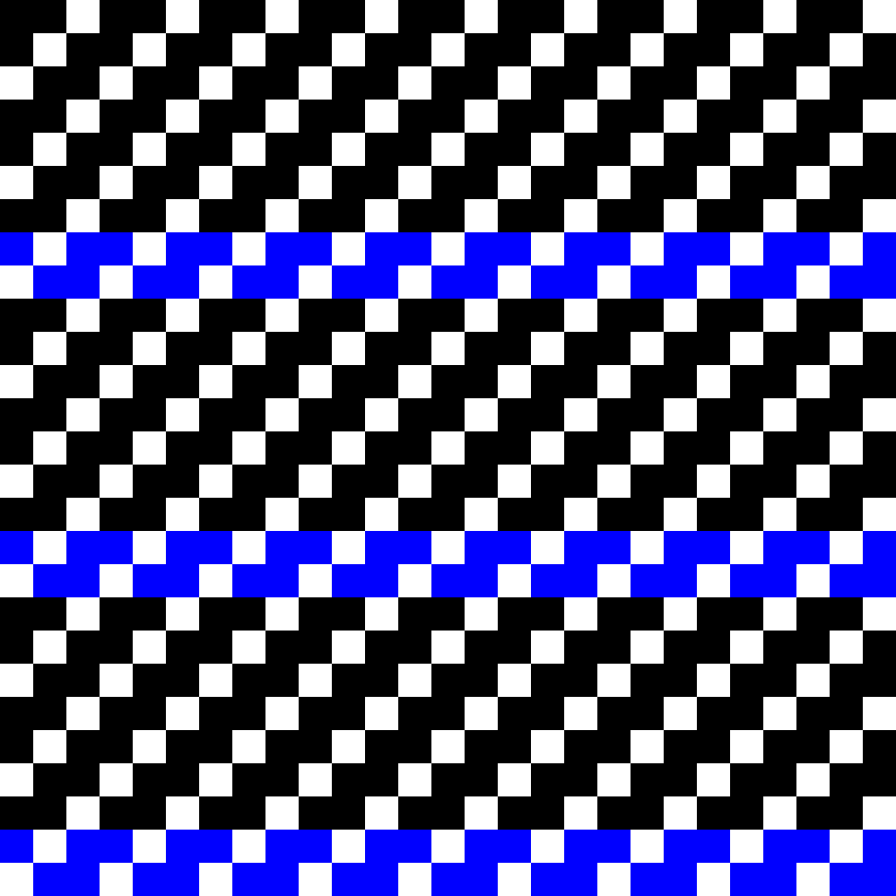
Give the GLSL for this pattern, as a Shadertoy shader.

```glsl
// Twill-like weave: white squares step diagonally across a black ground,
// with blue bands two rows tall at the foot of every nine rows.
// Each cell is coloured by modular arithmetic, then box-filtered at its edges.

#define REPEATS_X 9.0      // diagonal steps across
#define REPEATS_Y 3.0      // bands down
#define TWILL_PERIOD 3.0   // cells from one white square to the next
#define BAND_PERIOD 9.0    // rows from one blue band to the next
#define BAND_ROWS 2.0      // rows in a blue band
#define GROUND vec3(0.0, 0.0, 0.0)
#define BAND vec3(0.0, 0.0, 1.0)
#define THREAD vec3(1.0, 1.0, 1.0)

// Flat colour of one cell; half-cell offsets keep the comparisons robust
vec3 cellColor(vec2 cell) {
    float twill = mod(cell.x - cell.y + 0.5, TWILL_PERIOD);
    float row = mod(cell.y + 0.5, BAND_PERIOD);
    vec3 ground = row < BAND_ROWS ? BAND : GROUND;
    return twill < 1.0 ? THREAD : ground;
}

void mainImage(out vec4 fragColor, in vec2 fragCoord) {
    vec2 cells = vec2(REPEATS_X * TWILL_PERIOD, REPEATS_Y * BAND_PERIOD);
    vec2 pixel = cells / iResolution.xy;

    // Cell centres sit at whole numbers, edges halfway between them
    vec2 p = fragCoord * pixel - 0.5;
    vec2 cell = floor(p);

    // Share of the pixel lying past the nearest cell edge
    vec2 past = clamp((p - cell - 0.5) / pixel + 0.5, 0.0, 1.0);

    // Blend the four neighbouring cells by their coverage
    vec3 lower = mix(cellColor(cell), cellColor(cell + vec2(1.0, 0.0)), past.x);
    vec3 upper = mix(cellColor(cell + vec2(0.0, 1.0)), cellColor(cell + 1.0), past.x);
    fragColor = vec4(mix(lower, upper, past.y), 1.0);
}
```
